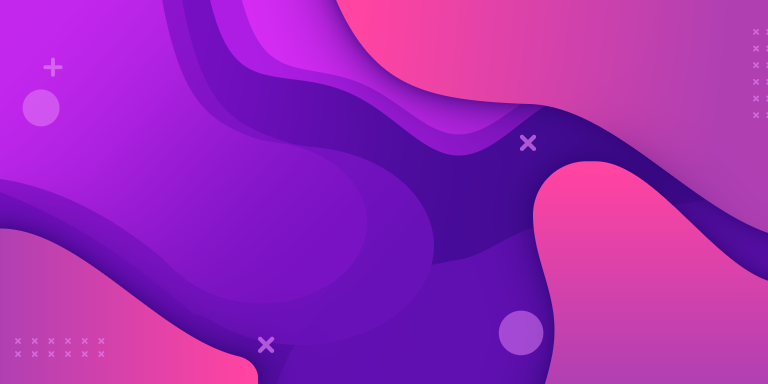
Give the GLSL for this background, as a WebGL 1 fragment shader.

```glsl
precision highp float;
// Abstract backdrop of flowing violet layers and pink blobs with small ornaments.
uniform vec2 u_resolution;

// Colours
const vec3 PINK = vec3(1.0, 0.265, 0.635);
const vec3 MAUVE = vec3(0.69, 0.25, 0.70);
const vec3 MAGENTA = vec3(0.79, 0.16, 0.95);
const vec3 VIOLET = vec3(0.47, 0.07, 0.76);
const vec3 PURPLE = vec3(0.48, 0.06, 0.78);
const vec3 INDIGO = vec3(0.28, 0.045, 0.60);
const vec3 GRAPE = vec3(0.41, 0.065, 0.725);
const vec3 NEON = vec3(0.88, 0.18, 0.99);
const vec3 ORCHID = vec3(0.90, 0.50, 0.97);
const vec3 SHADOW = vec3(0.17, 0.02, 0.44);

// Shape and shading controls
const float SHADOW_REACH = 0.045;
const float SHADOW_STRENGTH = 0.6;
const float GRID_STEP = 0.0434;
const vec2 EPS = vec2(0.002, 0.0);

// Turns an implicit field into an approximate signed distance (negative inside)
#define SLOPE(f, p) vec2(f(p + EPS.xy) - f(p - EPS.xy), f(p + EPS.yx) - f(p - EPS.yx))
#define DIST(f, p) (f(p) * 2.0 * EPS.x / max(length(SLOPE(f, p)), 0.00001))

float rise(float x, float width) { return 1.0 - exp(-x / width); }

float roundedAnd(float a, float b, float r) {
  return min(max(a, b), -r) + length(max(vec2(a, b) + r, 0.0));
}

float softMin(float a, float b, float k) {
  float h = max(k - abs(a - b), 0.0) / k;
  return min(a, b) - h * h * k * 0.25;
}

// Pink corner pieces; y runs downward from the top edge
float upperPink(vec2 p) {
  return p.y - 0.275 * rise(p.x - 0.875, 0.12) - 0.35 * smoothstep(1.38, 2.1, p.x);
}

float lowerLeftPink(vec2 p) {
  float top = 0.595 + 0.34 * smoothstep(0.0, 0.68, p.x);
  return roundedAnd(p.x - 0.672, top - p.y, 0.05);
}

float lowerRightPink(vec2 p) {
  float left = 1.416 - 0.028 * cos((max(p.y, 0.56) - 0.56) * 10.47);
  float top = 0.42 + 0.32 * smoothstep(1.55, 2.05, p.x);
  return roundedAnd(left - p.x, top - p.y, 0.14);
}

// Wide tongue: a sloping band that ends in an ellipse
float tongue(vec2 p, float start, vec2 center, vec2 radius, vec3 base, float floorY) {
  float top = 0.30 * rise(p.x - start, 0.06) + 0.27 * (p.x - start);
  float bottom = min(base.x + p.x * (base.y + base.z * p.x), floorY);
  float band = max(max(top - p.y, p.y - bottom), p.x - center.x - 0.04);
  float cap = (length((p - center) / radius) - 1.0) * radius.y;
  return softMin(band, cap, 0.012);
}

float innerTongue(vec2 p) {
  return tongue(p, 0.422, vec2(0.68, 0.58), vec2(0.276, 0.21), vec3(0.466, 0.15, 0.8), 0.70);
}

float outerTongue(vec2 p) {
  return tongue(p, 0.474, vec2(0.78, 0.64), vec2(0.35, 0.258), vec3(0.50, 0.38, 0.5), 0.82);
}

// Hanging drape along the top edge
float drape(vec2 p, float start, float depth, float sag, float width) {
  float t = (p.x - 1.195) / width;
  return p.y - depth * rise(p.x - start, 0.05) - sag * exp(-t * t);
}

float innerDrape(vec2 p) { return drape(p, 0.63, 0.185, 0.165, 0.2); }
float outerDrape(vec2 p) { return drape(p, 0.547, 0.205, 0.2, 0.22); }

float lowerVeil(vec2 p) {
  float x = p.x - 0.72;
  return 1.0 - 0.25 * rise(x, 0.1) - 0.16 * x - 0.05 * smoothstep(1.2, 1.4, p.x) - p.y;
}

// Ornaments
float plusMark(vec2 p, float size, float thick) {
  p = abs(p);
  if (p.y > p.x) p = p.yx;
  return length(vec2(max(p.x - size, 0.0), p.y)) - thick;
}

float crossMark(vec2 p, float size, float thick) {
  return plusMark(vec2(p.x + p.y, p.x - p.y) * 0.7071, size, thick);
}

float crossGrid(vec2 p, vec2 cells, vec2 pitch) {
  vec2 cell = clamp(floor(p / pitch + 0.5), vec2(0.0), cells - 1.0);
  return crossMark(p - cell * pitch, 0.0075, 0.0022);
}

float cover(float d) { return clamp(0.5 - d * u_resolution.y, 0.0, 1.0); }

// Lays a pink piece over the colour, with a soft shadow around it
vec3 layPink(vec3 color, float d, float fade) {
  color = mix(color, SHADOW, SHADOW_STRENGTH * exp(-max(d, 0.0) / SHADOW_REACH));
  return mix(color, mix(PINK, MAUVE, clamp(fade, 0.0, 1.0)), cover(d));
}

void main() {
  vec2 p = gl_FragCoord.xy / u_resolution * vec2(2.0, 1.0);
  p.y = 1.0 - p.y;

  // Violet layers
  float diagonal = clamp(dot(p, vec2(0.62, 0.55)), 0.0, 1.0);
  vec3 color = mix(PURPLE, INDIGO, smoothstep(0.45, 1.4, p.x + 0.3 * p.y));
  color = mix(color, GRAPE, 0.7 * smoothstep(1.7, 2.0, p.x));
  color = mix(color, mix(vec3(0.63, 0.09, 0.86), GRAPE, diagonal), cover(DIST(outerTongue, p)));
  color = mix(color, mix(MAGENTA, VIOLET, smoothstep(0.05, 0.95, diagonal)), cover(DIST(innerTongue, p)));
  color = mix(color, GRAPE, 0.75 * cover(DIST(lowerVeil, p)));
  float along = smoothstep(0.6, 1.35, p.x);
  color = mix(color, mix(vec3(0.71, 0.12, 0.92), vec3(0.54, 0.09, 0.78), along), cover(DIST(outerDrape, p)));
  color = mix(color, mix(NEON, vec3(0.70, 0.14, 0.87), along), cover(DIST(innerDrape, p)));

  // Pink pieces
  color = layPink(color, DIST(upperPink, p), (p.x - 0.95) / 0.95 + 0.1 * p.y);
  color = layPink(color, DIST(lowerLeftPink, p), 1.0 - p.x / 0.64);
  color = layPink(color, DIST(lowerRightPink, p), (p.y - 0.45) / 0.55);

  // Discs, marks and cross grids
  float discs = min(length(p - vec2(0.107, 0.281)) - 0.048, length(p - vec2(1.357, 0.867)) - 0.058);
  color = mix(color, ORCHID, 0.52 * cover(discs));
  float marks = plusMark(p - vec2(0.138, 0.175), 0.02, 0.005);
  marks = min(marks, crossMark(p - vec2(1.375, 0.372), 0.022, 0.0055));
  marks = min(marks, crossMark(p - vec2(0.693, 0.898), 0.022, 0.0055));
  marks = min(marks, crossGrid(p - vec2(0.047, 0.888), vec2(6.0, 2.0), vec2(GRID_STEP, 0.034)));
  marks = min(marks, crossGrid(p - vec2(1.969, 0.083), vec2(2.0, 6.0), vec2(0.034, GRID_STEP)));
  color = mix(color, ORCHID, 0.65 * cover(marks));

  gl_FragColor = vec4(color, 1.0);
}
```
